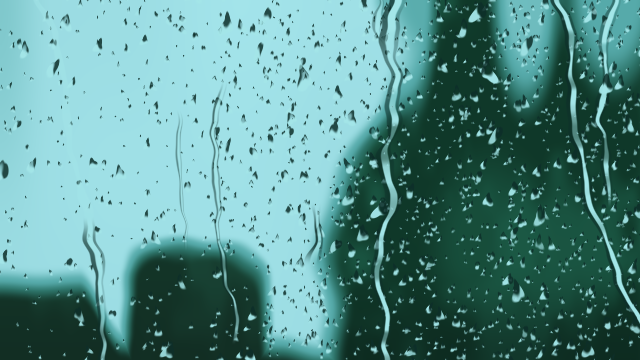
This texture is drawn by a WebGL 2 fragment shader. Its source:

```glsl
#version 300 es
precision highp float;
// Rain on a window: blurred trees under a pale sky, seen behind wet glass.
// Soft masks build the backdrop; hashed grids scatter lens-like drops with a
// dark top and bright foot; wandering rivulets run down over them.
uniform vec2 u_resolution;
out vec4 fragColor;

const vec3 SKY = vec3(0.62, 0.875, 0.90);
const vec3 TEAL = vec3(0.34, 0.67, 0.67);
const vec3 MOSS = vec3(0.18, 0.46, 0.42);
const vec3 LEAF = vec3(0.10, 0.33, 0.255);
const vec3 PINE = vec3(0.06, 0.22, 0.16);
const vec3 DEEP = vec3(0.045, 0.13, 0.10);
const vec3 SHADE = vec3(0.05, 0.18, 0.16);
const vec3 GLINT = vec3(0.64, 0.90, 0.91);
const float SOFT = 0.0026;      // edge softness of the water
const float WANDER = 0.045;     // sideways wander of the rivulets

float hash(vec2 p) {
  return fract(sin(dot(p, vec2(127.1, 311.7))) * 43758.5453);
}

float noise(vec2 p) {
  vec2 i = floor(p), f = fract(p);
  f = f * f * (3.0 - 2.0 * f);
  return mix(mix(hash(i), hash(i + vec2(1, 0)), f.x),
             mix(hash(i + vec2(0, 1)), hash(i + vec2(1, 1)), f.x), f.y);
}

float softBlob(vec2 p, vec2 center, vec2 radius) {
  return 1.0 - smoothstep(0.45, 1.25, length((p - center) / radius));
}

// Out-of-focus sky and trees
vec3 backdrop(vec2 p) {
  float t = 1.0 - p.y;
  float edge = mix(1.10, 0.91, smoothstep(0.15, 0.68, t));
  edge += 0.07 * (noise(vec2(t * 7.0, 3.0)) - 0.5);
  float trees = smoothstep(-0.06, 0.08, p.x - edge);
  trees *= 1.0 - 0.75 * softBlob(p, vec2(1.46, 1.02), vec2(0.10, 0.34));
  trees *= 1.0 - 0.62 * softBlob(p, vec2(1.70, 1.03), vec2(0.14, 0.30));
  trees *= 1.0 - 0.65 * softBlob(p, vec2(1.14, 1.00), vec2(0.08, 0.34));

  float hedgeTop = mix(0.21, 0.04, smoothstep(0.22, 0.34, p.x));
  hedgeTop += 0.05 * (noise(vec2(p.x * 9.0, 8.0)) - 0.5);
  float hedge = 1.0 - smoothstep(-0.07, 0.06, p.y - hedgeTop);
  vec2 toBush = (p - vec2(0.54, 0.02)) / vec2(0.205, 0.30);
  float bush = length(toBush * toBush) + 0.25 * (noise(p * 12.0) - 0.5);
  hedge = max(hedge, 1.0 - smoothstep(0.6, 1.25, bush));
  float mass = max(trees, hedge);

  // Foliage: broad upright patches, darker toward the ground
  float patches = 0.65 * noise(p * vec2(7.0, 3.0) + 4.0) + 0.35 * noise(p * vec2(20.0, 11.0));
  vec3 green = mix(PINE, LEAF, smoothstep(0.38, 0.75, patches));
  green = mix(green, LEAF * 1.08, 0.6 * softBlob(p, vec2(1.36, 0.32), vec2(0.17, 0.26)));
  green = mix(green, DEEP, 0.55 * (1.0 - smoothstep(0.0, 0.28, p.y)));
  green = mix(green, vec3(0.09, 0.19, 0.15), 0.5 * hedge * (1.0 - trees));

  vec3 sky = SKY + 0.04 * (noise(p * vec2(3.0, 2.0)) - 0.5);
  sky = mix(sky, TEAL, 0.4 * (1.0 - smoothstep(0.0, 0.15, p.x)) * smoothstep(0.2, 1.0, p.y));
  vec3 haze = mix(sky, TEAL, smoothstep(0.0, 0.4, mass));
  haze = mix(haze, MOSS, smoothstep(0.35, 0.7, mass));
  return mix(haze, green, smoothstep(0.6, 0.97, mass));
}

// One grid of scattered drops, each an uneven, mostly upright lens
vec3 drops(vec3 col, vec2 p, float cells, float share) {
  vec2 g = p * cells, home = floor(g);
  for (int j = -1; j <= 1; j++)
  for (int i = -1; i <= 1; i++) {
    vec2 id = home + vec2(i, j);
    vec2 key = id + cells * 3.7;
    vec2 center = id + vec2(hash(key), hash(key + 17.3));
    float crowd = mix(0.35, 1.0, smoothstep(0.15, 1.1, center.x / cells));
    if (hash(key + 31.9) > share * crowd) continue;

    float pick = hash(key + 53.1), lean = hash(key + 71.7) - 0.4;
    float radius = mix(0.12, 0.25, pick * pick);
    vec2 q = (g - center) / radius;
    q.x -= q.y * lean * 0.8;
    q *= vec2(1.25 + 0.3 * q.y, mix(0.55, 0.95, hash(key + 91.3)));
    float angle = atan(q.y, q.x);
    float rim = 1.0 + 0.16 * sin(2.0 * angle + 40.0 * lean) + 0.18 * sin(3.0 * angle + 30.0 * pick);
    float blur = min(SOFT * cells / radius, 0.6);
    float body = 1.0 - smoothstep(-blur, blur, length(q) - rim);

    // Inverted view: ground above, sky in a crescent below
    float tilt = q.y + q.x * lean * 1.6 + 0.25 * sin(q.x * 3.0 + 20.0 * pick);
    float dark = smoothstep(-0.25 - blur, 0.05 + blur, tilt);
    float hollow = softBlob(q, vec2(-lean, 0.1), vec2(0.7)) * step(0.5, hash(key + 11.1));
    float foot = smoothstep(0.7 - blur, 0.8 + blur, length(q - vec2(lean, 0.5)));
    foot *= 1.0 - smoothstep(-0.3 - blur, 0.05 + blur, tilt);
    col = mix(col, SHADE, body * dark * (0.85 - 0.6 * hollow));
    col = mix(col, GLINT, body * foot * mix(0.6, 1.0, pick));
  }
  return col;
}

float band(float d, float center, float halfWidth) {
  return 1.0 - smoothstep(halfWidth - SOFT, halfWidth + SOFT, abs(d - center));
}

// Running water; path = top x, slope, bend; span = start and end below the top
vec3 rivulet(vec3 col, vec2 p, vec3 path, vec2 span, float width, float shade, float gloss) {
  float t = 1.0 - p.y, seed = path.x * 31.0;
  float x = path.x + path.y * t + path.z * t * t * t;
  x += WANDER * (noise(vec2(t * 9.0, seed)) - 0.5) + 0.4 * WANDER * (noise(vec2(t * 24.0, seed)) - 0.5);
  float w = width * (0.35 + 1.2 * noise(vec2(t * 18.0, seed + 5.0)));
  float d = p.x - x;
  float taper = smoothstep(span.x, span.x + 0.08, t) * (1.0 - smoothstep(span.y - 0.06, span.y, t));
  float leftEdge = 0.5 + 0.5 * noise(vec2(t * 12.0, seed + 13.0));
  float rightEdge = 0.8 * noise(vec2(t * 14.0, seed + 21.0));
  col = mix(col, SHADE, shade * taper * max(leftEdge * band(d, -w, 0.5 * w), rightEdge * band(d, w, 0.3 * w)));
  float shine = 0.45 + 0.55 * smoothstep(0.15, 0.6, noise(vec2(t * 30.0, seed + 9.0)));
  return mix(col, GLINT, gloss * shine * taper * band(d, 0.0, 0.6 * w));
}

void main() {
  vec2 p = gl_FragCoord.xy / u_resolution.y;
  vec3 col = backdrop(p);
  col = drops(col, p, 40.0, 0.40);
  col = drops(col, p, 25.0, 0.55);
  col = drops(col, p, 17.0, 0.50);

  // Long trails, then short thin ones
  col = rivulet(col, p, vec3(0.116, 0.25, -0.07), vec2(-0.1, 0.78), 0.018, 0.0, 0.45);
  col = rivulet(col, p, vec3(0.116, 0.25, -0.07), vec2(0.60, 1.1), 0.010, 0.85, 0.8);
  col = rivulet(col, p, vec3(1.03, 0.40, 0.0), vec2(-0.1, 0.14), 0.008, 0.4, 0.9);
  col = rivulet(col, p, vec3(1.09, -0.03, 0.0), vec2(-0.1, 1.1), 0.014, 0.8, 1.0);
  col = rivulet(col, p, vec3(1.57, 0.08, 0.18), vec2(-0.1, 1.1), 0.010, 0.8, 1.0);
  col = rivulet(col, p, vec3(1.70, -0.04, 0.0), vec2(-0.1, 0.58), 0.009, 0.7, 1.0);
  col = rivulet(col, p, vec3(0.63, -0.08, 0.12), vec2(0.22, 0.96), 0.006, 0.8, 0.9);
  col = rivulet(col, p, vec3(0.47, 0.05, 0.0), vec2(0.30, 0.70), 0.004, 0.6, 0.6);
  col = rivulet(col, p, vec3(0.875, 0.0, 0.0), vec2(0.56, 0.74), 0.011, 0.9, 0.8);

  col = drops(col, p, 11.0, 0.22);
  fragColor = vec4(col, 1.0);
}
```
